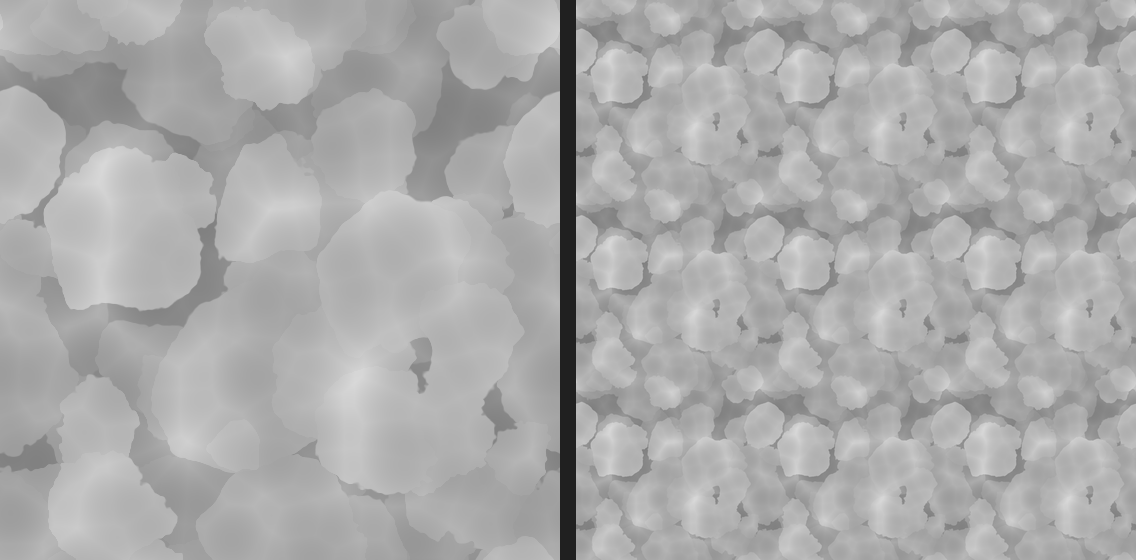
Left, the tile; right, the same tile 3 across and 3 down.
A Shadertoy shader for this texture:

```glsl
// Overlapping grey stone plates with ragged rims over a darker floor.
// Warped discs are stacked by their height, then soft cellular ridges
// lighten the surface. All grids wrap, so the canvas tiles.

vec3 hash3(vec2 cell, float seed) {
    vec3 q = fract((cell.xyx + seed * 17.3) * vec3(0.1031, 0.1030, 0.0973));
    q += dot(q, q.yxz + 33.33);
    return fract((q.xxy + q.yzz) * q.zyx);
}

// Value noise with two channels that repeats after "period" cells
vec2 wrapNoise(vec2 uv, float period, float seed) {
    vec2 p = uv * period;
    vec2 cell = floor(p);
    vec2 f = fract(p);
    f = f * f * (3.0 - 2.0 * f);
    vec2 a = hash3(mod(cell, period), seed).xy;
    vec2 b = hash3(mod(cell + vec2(1, 0), period), seed).xy;
    vec2 c = hash3(mod(cell + vec2(0, 1), period), seed).xy;
    vec2 d = hash3(mod(cell + 1.0, period), seed).xy;
    return mix(mix(a, b, f.x), mix(c, d, f.x), f.y);
}

// Fractal offset whose fine detail varies from calm to frayed
vec2 raggedWarp(vec2 uv, float seed) {
    float gain = mix(0.42, 0.68, wrapNoise(uv, 5.0, seed + 9.0).x);
    float amplitude = 0.05;
    float period = 8.0;
    vec2 offset = vec2(0);
    for (int i = 0; i < 5; i++) {
        offset += amplitude * (wrapNoise(uv, period, seed + float(i)) - 0.5);
        amplitude *= gain;
        period *= 2.0;
    }
    return offset;
}

// Height of the topmost plate in one layer, or the floor between plates
float plateLayer(vec2 uv, float count, float seed, float ground) {
    vec2 p = (uv + raggedWarp(uv, seed)) * count;
    vec2 home = floor(p);
    float blur = 1.2 * count / iResolution.y;
    float top = ground;
    for (int y = -1; y <= 1; y++)
    for (int x = -1; x <= 1; x++) {
        vec2 cell = home + vec2(x, y);
        vec3 rnd = hash3(mod(cell, count), seed + 20.0);
        vec3 look = hash3(mod(cell, count), seed + 31.0);
        vec2 away = p - cell - rnd.xy;
        float radius = mix(0.32, 0.67, look.x);
        float inside = smoothstep(-blur, blur, radius - length(away));
        // Plates lean slightly, so each has its own gentle gradient
        float height = 0.52 + 0.17 * rnd.z + 0.03 * dot(away, look.yz - 0.5);
        top = max(top, mix(ground, height, inside));
    }
    return top;
}

// Squared distance to the nearest scattered point: bright between cells
float ridges(vec2 uv, float count, float seed) {
    vec2 p = uv * count;
    vec2 home = floor(p);
    float nearest = 4.0;
    for (int y = -1; y <= 1; y++)
    for (int x = -1; x <= 1; x++) {
        vec2 cell = home + vec2(x, y);
        vec2 away = cell + hash3(mod(cell, count), seed).xy - p;
        nearest = min(nearest, dot(away, away));
    }
    return min(nearest, 1.1);
}

void mainImage(out vec4 fragColor, in vec2 fragCoord) {
    vec2 uv = fragCoord / iResolution.xy;

    // Stacked plates from large to small
    float grey = 0.50;
    for (int i = 0; i < 3; i++) {
        float layer = float(i);
        grey = max(grey, plateLayer(uv, 4.0 + layer, 3.0 + 40.0 * layer, 0.50));
    }

    // Broad and narrow light ridges, bent a little
    vec2 bent = uv + 0.012 * (wrapNoise(uv, 12.0, 70.0) - 0.5);
    grey += 0.15 * ridges(bent, 6.0, 81.0) + 0.07 * ridges(bent, 11.0, 92.0);

    fragColor = vec4(vec3(grey), 1.0);
}
```
